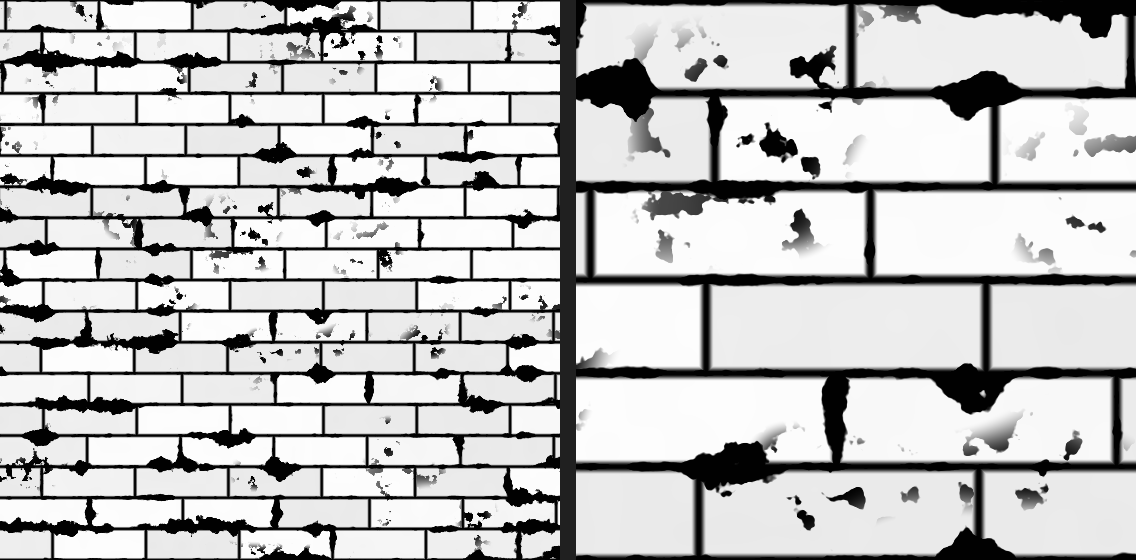
Left: the whole. Right: its middle third, enlarged.
A Shadertoy shader for this texture map:

```glsl
// Whitewashed brick wall: 18 courses of 6 bricks in a loose running bond.
// Soft dark joints come from distances to the nearest course and brick edge;
// fractal noise roughens the stains that spread out of those joints.

const float COURSES = 18.0;
const float BRICKS = 6.0;
const float INK = 0.005;

float hash(vec2 p) {
    vec3 q = fract(p.xyx * vec3(0.1031, 0.1030, 0.0973));
    q += dot(q, q.yzx + 33.33);
    return fract((q.x + q.y) * q.z);
}

float valueNoise(vec2 p) {
    vec2 cell = floor(p), f = fract(p);
    f = f * f * (3.0 - 2.0 * f);
    float low = mix(hash(cell), hash(cell + vec2(1, 0)), f.x);
    float high = mix(hash(cell + vec2(0, 1)), hash(cell + vec2(1, 1)), f.x);
    return mix(low, high, f.y);
}

float fbm(vec2 p) {
    float sum = 0.0, weight = 0.5;
    for (int i = 0; i < 4; i++) {
        sum += weight * valueNoise(p);
        p = mat2(1.6, 1.2, -1.2, 1.6) * p + 17.3;
        weight *= 0.5;
    }
    return sum / 0.9375;
}

// Half-brick shift on alternate courses, with a little misalignment
float courseShift(float course) {
    return 0.5 * mod(course, 2.0) + 0.14 * (hash(vec2(course, 71.0)) - 0.5);
}

// Soft mortar line: 1 at its centre, 0 on the brick face
float mortar(float dist) {
    return 1.0 - smoothstep(0.0006, 0.0047, dist);
}

// Crisp ragged stain reaching 'spread' away from a joint
float stain(float dist, float spread, float rough, float edge) {
    float reach = spread * (1.0 + 2.8 * (rough - 0.5));
    return 1.0 - smoothstep(-edge, edge, dist - reach);
}

// Blots strung along a course line, leaning above or below it
float courseStain(float x, float offset, float line, float rough, float edge) {
    float blot = smoothstep(0.58, 1.0, valueNoise(vec2(x * 14.0, line + 40.0)));
    float lean = 2.0 * valueNoise(vec2(x * 7.0, line + 90.0)) - 1.0;
    float spread = 0.0018 + 0.011 * blot;
    float dist = abs(offset - 0.008 * lean * blot);
    float fringe = stain(abs(offset), 0.0022, rough, edge);
    return max(fringe, stain(dist, spread, rough, edge) * step(0.001, blot));
}

// Tapered drip down a brick end; many ends stay clean
float endStain(float dist, float height, vec2 joint, float rough, float edge) {
    float amount = max(hash(joint + 130.0) - 0.35, 0.0) / 0.65;
    float peak = hash(joint + 210.0);
    float taper = max(1.0 - 1.15 * abs(height - peak), 0.0);
    float spread = 0.0095 * pow(amount, 1.3) * taper;
    return stain(dist, spread, rough, edge) * smoothstep(0.0, 0.001, spread);
}

// Sparse flecks in a few worn patches
float flecks(vec2 p, float rough) {
    float patchMask = smoothstep(0.66, 0.9, valueNoise(p * 13.0 + 5.0));
    return patchMask * smoothstep(0.66, 0.7, rough + 0.05 * patchMask);
}

// Mostly white bricks, some pale grey
float brickTone(vec2 brick) {
    return mix(0.918, 0.99, smoothstep(0.2, 0.62, hash(brick + 300.0)));
}

void mainImage(out vec4 fragColor, in vec2 fragCoord) {
    vec2 p = fragCoord / iResolution.xy;
    float edge = max(0.0008, 0.7 / iResolution.y);

    // Courses are counted downward from the top
    float down = (1.0 - p.y) * COURSES;
    float course = floor(down);
    float line = floor(down + 0.5);
    float lineOffset = (line - down) / COURSES;

    // Bricks along this course and the nearest brick end
    float along = p.x * BRICKS - courseShift(course);
    float end = floor(along + 0.5);
    float endDist = abs(along - end) / BRICKS;
    float rough = fbm(p * 62.0);

    // Mortar and its stains
    float dark = max(mortar(abs(lineOffset)), mortar(endDist));
    dark = max(dark, courseStain(p.x, lineOffset, line, rough, edge));
    dark = max(dark, endStain(endDist, fract(down), vec2(end, course), rough, edge));
    dark = max(dark, flecks(p, rough));

    // Brick face with faint mottling
    float tone = brickTone(vec2(floor(along), course));
    tone += 0.008 * (valueNoise(p * 40.0) - 0.5);
    fragColor = vec4(vec3(mix(tone, INK, dark)), 1.0);
}
```
